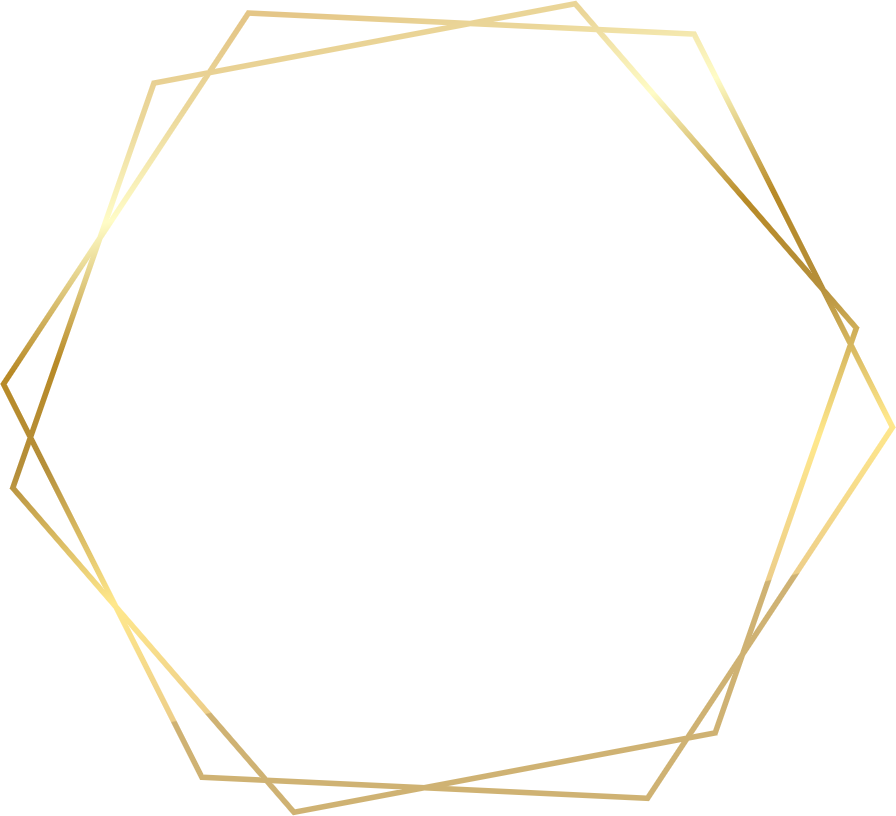
Write a Shadertoy shader that draws this background.

```glsl
// Signed distance to a hexagon symmetric about its centre, given three corners
float hexagon(vec2 p, vec2 a, vec2 b, vec2 c) {
    vec2 corners[4] = vec2[4](a, b, c, -a);
    float d = -1.0;
    for (int i = 0; i < 3; i++) {
        vec2 edge = corners[i + 1] - corners[i];
        vec2 normal = normalize(vec2(-edge.y, edge.x));
        d = max(d, abs(dot(p, normal)) - abs(dot(corners[i], normal)));
    }
    return d;
}

// Metallic bands along the gradient axis
vec3 goldGradient(float t, float pixel) {
    vec3 gold = vec3(0.895, 0.775, 0.53);
    gold = mix(gold, vec3(0.92, 0.84, 0.60), smoothstep(0.078, 0.169, t));
    gold = mix(gold, vec3(1.00, 0.99, 0.78), clamp((t - 0.169) / 0.107, 0.0, 1.0));
    gold = mix(gold, vec3(0.72, 0.54, 0.15), clamp((t - 0.276) / 0.143, 0.0, 1.0));
    gold = mix(gold, vec3(0.71, 0.56, 0.23), clamp((t - 0.419) / 0.115, 0.0, 1.0));
    gold = mix(gold, vec3(1.00, 0.91, 0.55), clamp((t - 0.534) / 0.169, 0.0, 1.0));
    gold = mix(gold, vec3(0.93, 0.81, 0.54), clamp((t - 0.703) / 0.148, 0.0, 1.0));
    return mix(gold, vec3(0.81, 0.70, 0.45), smoothstep(-pixel, pixel, t - 0.851));
}

void mainImage(out vec4 fragColor, in vec2 fragCoord) {
    // Centred coordinates, one unit per canvas width
    float pixel = 1.0 / iResolution.x;
    vec2 p = (fragCoord - 0.5 * iResolution.xy) * pixel;

    // Two overlapping outlines
    float first = hexagon(p - vec2(0.0, 0.0026),
        vec2(-0.2227, 0.4382), vec2(0.2747, 0.4147), vec2(0.4961, -0.0241));
    float second = hexagon(p - vec2(-0.015, 0.0),
        vec2(-0.3132, 0.3626), vec2(0.1569, 0.4512), vec2(0.4707, 0.0892));
    float outline = min(abs(first), abs(second)) - 0.0031;
    float coverage = clamp(0.5 - outline / pixel, 0.0, 1.0);

    // Slanted gold over white
    float t = 0.5736 - p.y + 0.237 * p.x;
    fragColor = vec4(mix(vec3(1.0), goldGradient(t, pixel), coverage), 1.0);
}
```
